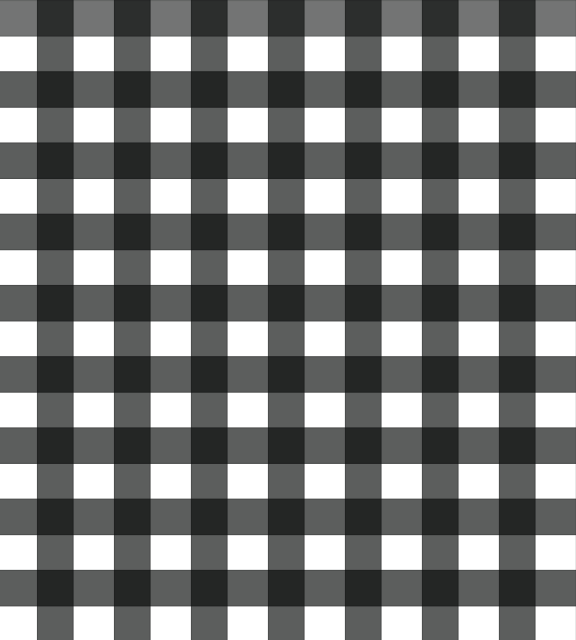
Write a WebGL 1 fragment shader that draws this pattern.

```glsl
precision highp float;
// Gingham check: translucent dark bands crossing on white, with a paler top band.

uniform vec2 u_resolution;

// Lengths are fractions of the canvas height, measured from the top left.
const vec2 PERIOD = vec2(0.1203, 0.1113);      // spacing of bands along x and y
const vec2 BAND_WIDTH = vec2(0.0573, 0.0571);
const vec2 BAND_START = vec2(0.0577, 0.0);     // leading edge of the first band
const float EDGE_WIDTH = 0.0018;               // darker line inside each band edge

const vec3 CLOTH = vec3(1.0);
const vec3 INK = vec3(0.024, 0.032, 0.030);
const float BAND_OPACITY = 0.653;
const float EDGE_OPACITY = 0.715;
const float TOP_OPACITY = 0.563;               // faded first row

// Distance to the nearest band edge on each axis, positive inside a band.
vec2 bandDepth(vec2 p) {
  vec2 center = BAND_START + 0.5 * BAND_WIDTH;
  vec2 offset = mod(p - center + 0.5 * PERIOD, PERIOD) - 0.5 * PERIOD;
  return 0.5 * BAND_WIDTH - abs(offset);
}

// Smoothed inside coverage, one pixel wide.
vec2 coverage(vec2 depth, float pixel) {
  return clamp(depth / pixel + 0.5, 0.0, 1.0);
}

void main() {
  float pixel = 1.0 / u_resolution.y;
  vec2 p = vec2(gl_FragCoord.x, u_resolution.y - gl_FragCoord.y) * pixel;

  vec2 depth = bandDepth(p);
  vec2 band = coverage(depth, pixel);
  vec2 core = coverage(depth - EDGE_WIDTH, pixel);

  // The first horizontal band is thinner in ink than the rest.
  float topRow = 1.0 - step(0.5 * (PERIOD.y + BAND_WIDTH.y), p.y);
  vec2 fill = vec2(BAND_OPACITY, mix(BAND_OPACITY, TOP_OPACITY, topRow));
  vec2 edge = fill + (EDGE_OPACITY - BAND_OPACITY);
  vec2 opacity = edge * (band - core) + fill * core;

  // Lay the vertical bands, then the horizontal ones over them.
  vec3 color = mix(CLOTH, INK, opacity.x);
  color = mix(color, INK, opacity.y);
  gl_FragColor = vec4(color, 1.0);
}
```
